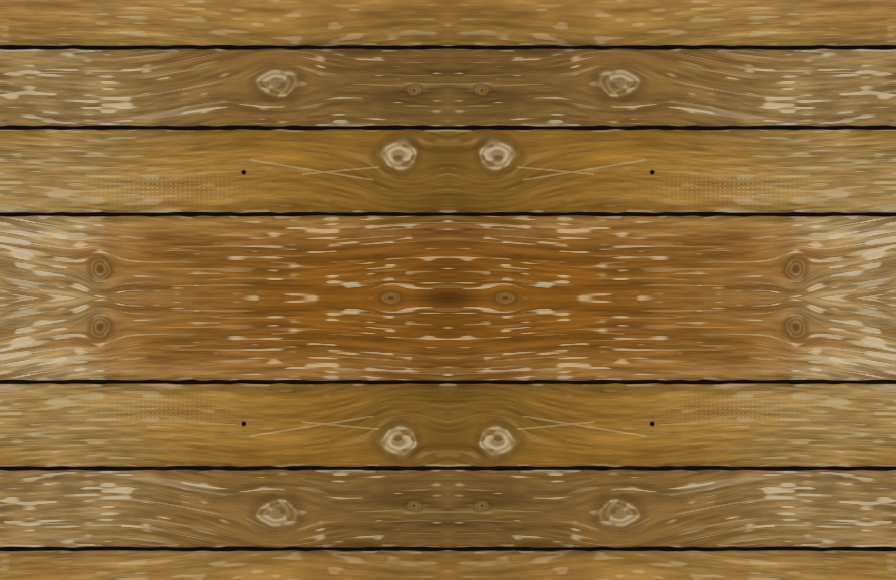
This texture is drawn by a WebGL 1 fragment shader. Its source:

```glsl
precision highp float;
// Weathered wooden boards, mirrored about a vertical and a horizontal axis.
// Stretched noise bent around knots gives the grain; worn paint, flecks,
// saw marks and dark gaps are layered over it. Unit: the canvas height.
uniform vec2 u_resolution;

const float AXIS_Y = 0.486;                       // height of the mirror axis
const vec3 GAPS = vec3(0.1446, 0.2935, 0.4325);   // gap distances from the axis
const float GAP_HALF = 0.0021;
const vec3 WOOD_CENTER = vec3(0.510, 0.322, 0.105);
const vec3 WOOD_GOLD = vec3(0.545, 0.392, 0.150);
const vec3 WOOD_GREY = vec3(0.490, 0.352, 0.165);
const vec3 WOOD_OUTER = vec3(0.550, 0.400, 0.175);
const vec3 PALE = vec3(0.665, 0.570, 0.410);
const vec3 CHALK = vec3(0.830, 0.775, 0.660);
const vec3 KNOT_DARK = vec3(0.300, 0.205, 0.100);
const vec3 GAP_COLOR = vec3(0.070, 0.050, 0.035);

float hash(vec2 p) {
  return fract(sin(dot(p, vec2(127.1, 311.7))) * 43758.5453);
}

float noise(vec2 p) {
  vec2 i = floor(p), f = fract(p);
  f = f * f * (3.0 - 2.0 * f);
  return mix(mix(hash(i), hash(i + vec2(1.0, 0.0)), f.x),
             mix(hash(i + vec2(0.0, 1.0)), hash(i + vec2(1.0, 1.0)), f.x), f.y);
}

float fbm(vec2 p) {
  float sum = 0.0, amp = 0.5;
  for (int i = 0; i < 4; i++) {
    sum += amp * noise(p);
    p = p * 2.03 + 17.3;
    amp *= 0.5;
  }
  return sum / 0.9375;
}

// Soft elliptical spot
float spot(vec2 q, vec2 center, vec2 radii) {
  vec2 d = (q - center) / radii;
  return exp(-dot(d, d));
}

// Vertical shift that makes the grain flow around a knot
float bend(vec2 q, vec2 center, vec2 radii) {
  return (center.y - q.y) * spot(q, center, radii * 1.7) * 0.9;
}

// Ringed knot, chalky or bare, with a dark heart
vec3 knot(vec3 col, vec2 q, vec2 center, vec2 radii, float chalk) {
  vec2 d = (q - center) / radii;
  float r = length(d) + 0.35 * (noise(q * 55.0 + center * 90.0) - 0.5);
  float rings = 0.5 + 0.5 * sin(r * 19.0);
  float body = 1.0 - smoothstep(0.65, 1.1, r);
  float rim = smoothstep(0.7, 0.95, r) * (1.0 - smoothstep(0.95, 1.4, r));
  float patches = smoothstep(0.3, 0.65, noise(q * vec2(70.0, 95.0) + 4.0));
  vec3 inside = mix(WOOD_GREY, CHALK, chalk * (0.25 + 0.65 * patches));
  inside *= 0.84 + 0.2 * rings;
  col = mix(col, inside, body * 0.85);
  col = mix(col, KNOT_DARK, rim * 0.32);
  return mix(col, KNOT_DARK, (1.0 - smoothstep(0.08, 0.38, r)) * (0.75 - 0.45 * chalk));
}

float scratch(vec2 q, vec2 a, vec2 b) {
  vec2 ab = b - a;
  float t = clamp(dot(q - a, ab) / dot(ab, ab), 0.0, 1.0);
  return 1.0 - smoothstep(0.0005, 0.0025, length(q - a - ab * t));
}

void main() {
  vec2 p = gl_FragCoord.xy / u_resolution.y;
  vec2 q = abs(p - vec2(0.5 * u_resolution.x / u_resolution.y, AXIS_Y));

  // Board masks
  vec3 past = step(GAPS, vec3(q.y));
  float board = past.x + past.y + past.z;
  float isCenter = 1.0 - past.x, isGold = past.x - past.y, isGrey = past.y - past.z;
  vec3 col = WOOD_CENTER * isCenter + WOOD_GOLD * isGold + WOOD_GREY * isGrey + WOOD_OUTER * past.z;

  // Knot places and sizes
  vec2 greyKnot = vec2(0.293, 0.372), greySize = vec2(0.043, 0.029);
  vec2 goldKnot = vec2(0.084, 0.248), goldSize = vec2(0.036, 0.033);
  vec2 endKnot = vec2(0.600, 0.049), endSize = vec2(0.020, 0.021);
  vec2 midKnot = vec2(0.099, 0.0), midSize = vec2(0.020, 0.013);

  // Grain coordinates
  vec2 g = q;
  g.y += isGrey * bend(q, greyKnot, greySize) + isGold * bend(q, goldKnot, goldSize)
       + isCenter * (bend(q, endKnot, endSize) + bend(q, midKnot, midSize));
  g.y += 0.055 * (noise(q * vec2(3.5, 5.0) + board * 9.0) - 0.5) - 0.05 * isCenter * q.x * q.x;
  vec2 seed = vec2(board * 13.7, board * 5.3);
  float broad = fbm(g * vec2(3.0, 28.0) + seed);
  float grain = fbm(g * vec2(9.0, 95.0) + seed);
  float fiber = fbm(g * vec2(24.0, 210.0) + seed + 31.0);
  float cloud = fbm(q * vec2(4.0, 9.0) + seed + 57.0);
  col *= 0.46 + 0.42 * broad + 0.38 * grain + 0.28 * fiber;

  // Worn, bleached areas
  float ends = smoothstep(0.20, 0.72, q.x);
  float wear = isCenter * (0.72 * ends + 0.32 * smoothstep(0.06, 0.14, q.y))
             + isGold * (0.05 + 0.48 * ends) + isGrey * (0.20 + 0.30 * ends) + past.z * (0.18 + 0.2 * ends);
  wear = clamp(wear * (0.3 + 1.4 * cloud), 0.0, 1.0);
  col = mix(col, PALE * (0.66 + 0.64 * fiber), wear * (0.35 + 0.9 * grain));

  // Shade around the vertical axis
  col *= 1.0 - 0.22 * isGold * spot(q, vec2(0.0, 0.22), vec2(0.16, 0.06));
  col *= 1.0 - 0.40 * isCenter * spot(q, vec2(0.0), vec2(0.045, 0.016));
  col *= 1.0 - 0.15 * isGrey * spot(q, vec2(0.05, 0.36), vec2(0.16, 0.06));

  // Chalky flecks along the grain
  float flecks = smoothstep(0.70, 0.85, noise(g * vec2(30.0, 190.0) + seed + 7.0) * 0.72 + cloud * 0.3 + wear * 0.10);
  float streaks = smoothstep(0.74, 0.90, noise(g * vec2(11.0, 230.0) + seed + 83.0));
  float amount = isCenter * 0.85 + isGrey * 0.85 + isGold * (0.2 + 0.3 * ends) + past.z * 0.4;
  col = mix(col, CHALK, amount * clamp(flecks * 0.75 + streaks * (0.22 + 0.4 * wear), 0.0, 0.85));

  // Saw marks, scratches and a nail hole
  float saw = smoothstep(0.2, 0.9, sin(q.x * 780.0)) * smoothstep(0.0, 0.8, sin(q.y * 900.0));
  col = mix(col, CHALK, 0.35 * saw * isGold * spot(q, vec2(0.49, 0.19), vec2(0.13, 0.025)));
  float lines = scratch(q, vec2(0.13, 0.204), vec2(0.34, 0.238)) + scratch(q, vec2(0.12, 0.226), vec2(0.25, 0.214));
  col = mix(col, CHALK, 0.35 * min(lines, 1.0));
  col = mix(col, GAP_COLOR, 1.0 - smoothstep(0.002, 0.0055, length(q - vec2(0.352, 0.217))));

  // Knots
  col = knot(col, q, greyKnot, greySize, 0.75);
  col = knot(col, q, goldKnot, goldSize, 0.85);
  col = knot(col, q, endKnot, endSize, 0.3);
  col = knot(col, q, midKnot, midSize, 0.2);
  col = knot(col, q, vec2(0.060, 0.358), vec2(0.014, 0.011), 0.1);

  // Gaps with ragged, chipped edges
  vec3 offsets = abs(vec3(q.y) - GAPS);
  float gap = min(offsets.x, min(offsets.y, offsets.z));
  float ragged = GAP_HALF + 0.0022 * (noise(vec2(q.x * 45.0, board)) - 0.4);
  float chips = smoothstep(0.6, 0.8, noise(vec2(q.x * 38.0, q.y * 120.0) + 3.0));
  col = mix(col, CHALK, 0.5 * chips * (1.0 - smoothstep(0.005, 0.010, gap)));
  col *= 1.0 - 0.3 * exp(-gap / 0.006);
  col = mix(GAP_COLOR, col, smoothstep(ragged - 0.0008, ragged + 0.0022, gap));

  gl_FragColor = vec4(clamp(col, 0.0, 1.0), 1.0);
}
```
